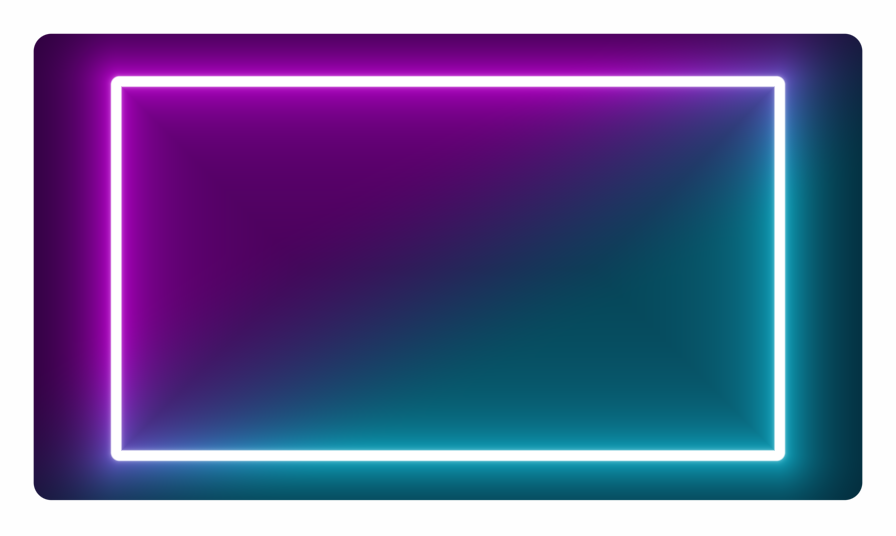
Reproduce this background procedurally as a WebGL 1 fragment shader.

```glsl
precision highp float;

uniform vec2 u_resolution;

// Signed distance to a rounded box centred at the origin
float roundedBox(vec2 p, vec2 halfSize, float radius) {
  vec2 q = abs(p) - halfSize + radius;
  return length(max(q, 0.0)) + min(max(q.x, q.y), 0.0) - radius;
}

float coverage(float dist, float softness) {
  return 1.0 - smoothstep(-softness, softness, dist);
}

void main() {
  vec2 p = (gl_FragCoord.xy - 0.5 * u_resolution) / u_resolution.y;
  float pixel = 0.8 / u_resolution.y;

  vec2 frameHalf = vec2(0.619, 0.349);
  vec2 framePos = p + vec2(0.0, 0.001);
  float panel = roundedBox(p - vec2(0.0, 0.002), vec2(0.773, 0.435), 0.033);
  float frame = roundedBox(framePos, frameHalf, 0.006);
  float away = abs(frame);

  // Magenta at upper left blends diagonally into cyan at lower right
  vec2 q = framePos / frameHalf;
  float blend = smoothstep(-0.75, 0.75, q.x - q.y);
  vec3 magenta = vec3(0.80, 0.0, 0.88);
  vec3 cyan = vec3(0.06, 0.73, 0.84);
  vec3 neon = mix(magenta, cyan, blend);

  // Broad inner light and a steeper falloff towards the panel edge
  float innerLight = 0.32 + 0.25 * exp(-away / 0.2) + 0.36 * exp(-away / 0.04);
  float outerLight = 0.17 + 0.78 * exp(-away / 0.07);
  float light = mix(outerLight, innerLight, coverage(frame, 0.006));
  vec3 color = neon * light + vec3(0.0, 0.01, 0.06) * (1.0 - light);

  // White tube with a thin bright fringe
  color = mix(color, vec3(1.0), 0.35 * exp(-max(away - 0.009, 0.0) / 0.004));
  color = mix(color, vec3(1.0), coverage(away - 0.0098, max(pixel, 0.002)));

  // Pale page around the panel
  color = mix(vec3(0.995), color, coverage(panel, pixel));
  gl_FragColor = vec4(color, 1.0);
}
```
